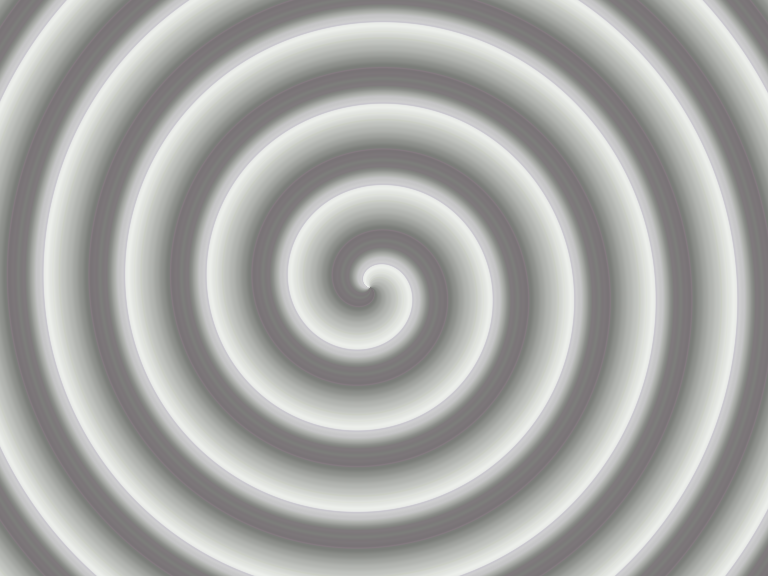
This background is drawn by a Shadertoy shader. Its source:

```glsl
// Draws a grey ridged spiral with pale crests and dark mauve grooves.

const float TAU = 6.2831853;
const vec2  CENTRE = vec2(0.4818, 0.501);  // share of the canvas
const float PITCH = 0.1418;                // arm spacing in canvas heights
const float GRAIN_COUNT = 14.0;            // fine rings across one arm
const float GRAIN_DEPTH = 0.005;

const vec3 GREEN_TINT = vec3(-0.003, 0.007, -0.009);
const vec3 MAUVE_TINT = vec3(0.010, -0.011, 0.000);
const vec3 LILAC_TINT = vec3(0.002, -0.008, 0.012);
const vec3 CREAM_LINE = vec3(-0.012, -0.008, -0.030);
const vec3 CREST_LINE = vec3(-0.070, -0.085, -0.045);
const vec3 RIM_LINE   = vec3(0.035, 0.010, 0.030);

// Brightness across one arm: (phase outward from the crest, level)
const int STOP_COUNT = 16;
const vec2 PROFILE[STOP_COUNT] = vec2[](
    vec2(0.00, 0.87), vec2(0.02, 0.81), vec2(0.08, 0.77), vec2(0.13, 0.67),
    vec2(0.17, 0.56), vec2(0.22, 0.485), vec2(0.31, 0.485), vec2(0.38, 0.47),
    vec2(0.44, 0.47), vec2(0.47, 0.485), vec2(0.54, 0.56), vec2(0.64, 0.67),
    vec2(0.76, 0.765), vec2(0.87, 0.87), vec2(0.95, 0.925), vec2(1.00, 0.93));

float armLevel(float phase) {
    float level = PROFILE[0].y;
    for (int i = 1; i < STOP_COUNT; i++) {
        vec2 a = PROFILE[i - 1];
        vec2 b = PROFILE[i];
        level = mix(level, b.y, clamp((phase - a.x) / (b.x - a.x), 0.0, 1.0));
    }
    return level;
}

// Soft line that wraps around the arm
float stripe(float phase, float place, float width) {
    float d = abs(fract(phase - place + 0.5) - 0.5) / width;
    return exp(-d * d);
}

// Soft-edged band between two phases
float band(float phase, float start, float end) {
    return smoothstep(start - 0.015, start + 0.015, phase)
         * (1.0 - smoothstep(end - 0.015, end + 0.015, phase));
}

void mainImage(out vec4 fragColor, in vec2 fragCoord) {
    vec2 p = (fragCoord - CENTRE * iResolution.xy) / iResolution.y;

    // Archimedean spiral: phase is zero on the crest
    float phase = fract(length(p) / PITCH + atan(p.y, p.x) / TAU - 0.5);

    // Blend across the crest seam over about one pixel
    float pixelPhase = 1.0 / (iResolution.y * PITCH);
    float seam = smoothstep(1.0 - pixelPhase, 1.0, phase);
    float level = mix(armLevel(phase), PROFILE[0].y, seam);
    level += GRAIN_DEPTH * sin(phase * GRAIN_COUNT * TAU);

    // Tints of the slopes, the groove and the outer flank
    float groove = band(phase, 0.21, 0.44) * (1.0 - 0.8 * stripe(phase, 0.30, 0.03));
    float flank = band(phase, 0.01, 0.10);
    vec3 color = vec3(level) + mix(GREEN_TINT, MAUVE_TINT, groove);
    color += LILAC_TINT * flank;

    // Thin lines along the arm
    color += CREST_LINE * stripe(phase, 0.002, 0.013);
    color += RIM_LINE * stripe(phase, 0.438, 0.010);
    color += CREAM_LINE * (stripe(phase, 0.80, 0.012) + 0.6 * stripe(phase, 0.88, 0.010));

    fragColor = vec4(clamp(color, 0.0, 1.0), 1.0);
}
```
